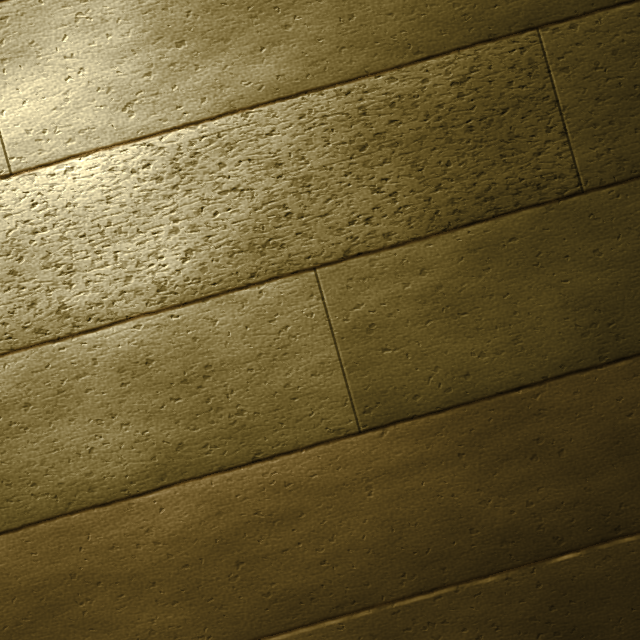
This texture is drawn by a Shadertoy shader. Its source:

```glsl
// Worn, pitted wooden floor boards running diagonally under a raking lamp glow.
// Boards come from a rotated row grid with shifted end joints; two scales of pits
// and stretched gradient noise form a height field embossed toward the lamp.

#define TILT 0.272            // angle of the boards, radians
#define BOARD_WIDTH 0.2676
#define BOARD_LENGTH 2.25
#define ROW_ORIGIN 0.1606     // offset of row zero across the boards
#define SEAM_HALF 0.0030
#define PIT_CELL vec2(0.024, 0.0165)
#define LAMP_POS vec2(0.06, 0.77)
#define LAMP_LEVEL 0.96
#define LAMP_FALLOFF 1.58
#define EMBOSS 0.36

vec2 hash2(vec2 p) {
    vec3 q = fract(p.xyx * vec3(0.1031, 0.1030, 0.0973));
    q += dot(q, q.yzx + 33.33);
    return fract((q.xx + q.yz) * q.zy);
}

float cornerSlope(vec2 id, vec2 offset) {
    float a = 6.2832 * hash2(id).x;
    return dot(vec2(cos(a), sin(a)), offset);
}

float gradientNoise(vec2 p) {
    vec2 i = floor(p), f = p - i, e = vec2(1.0, 0.0);
    vec2 w = f * f * f * (f * (f * 6.0 - 15.0) + 10.0);
    float low = mix(cornerSlope(i, f), cornerSlope(i + e, f - e), w.x);
    float high = mix(cornerSlope(i + e.yx, f - e.yx), cornerSlope(i + 1.0, f - 1.0), w.x);
    return 1.4 * mix(low, high, w.y);
}

// Depth of randomly placed, ragged pits
float pitDepth(vec2 p, float wear) {
    vec2 q = p / PIT_CELL;
    q += 0.28 * vec2(gradientNoise(q * 2.6), gradientNoise(q * 2.6 + 19.0));
    vec2 cell = floor(q);
    float depth = 0.0;
    for (int y = -1; y <= 1; y++)
    for (int x = -1; x <= 1; x++) {
        vec2 id = cell + vec2(x, y);
        vec2 pick = hash2(id + 57.0);
        float radius = mix(0.13, 0.37, pick.y * pick.y) + 0.06 * wear;
        float d = length(q - id - hash2(id)) / radius;
        float present = step(pick.x, mix(0.35, 0.9, wear));
        float strength = mix(0.4, 1.0, fract(pick.y * 7.3));
        depth = max(depth, present * strength * (1.0 - smoothstep(0.35, 1.15, d)));
    }
    return depth;
}

// Height of the wood: large pits, small flecks, torn fibres, fine grain
float woodHeight(vec2 p, float wear) {
    float flecks = pitDepth(p * vec2(1.5, 2.1) + 7.0, 0.3 + 0.7 * wear);
    float torn = smoothstep(0.12, 0.5, gradientNoise(p * vec2(52.0, 190.0)));
    float fine = gradientNoise(p * vec2(110.0, 300.0) + 31.0);
    return 0.15 * fine - pitDepth(p, wear) - mix(0.35, 0.6, wear) * flecks
         - mix(0.14, 0.5, wear) * torn;
}

// Olive brown shadows rising to a pale cream sheen
vec3 woodColour(float level) {
    float sheen = smoothstep(0.3, 0.8, level);
    return level * mix(vec3(1.0, 0.825, 0.34), vec3(1.0, 0.94, 0.75), sheen);
}

void mainImage(out vec4 fragColor, in vec2 fragCoord) {
    vec2 uv = fragCoord / iResolution.y;
    float pixel = 1.0 / iResolution.y;
    float c = cos(TILT), s = sin(TILT);
    vec2 p = vec2(c * uv.x + s * uv.y, c * uv.y - s * uv.x);

    // Board layout: wavering row seams and one end joint per board length
    float waver = 0.0014 * gradientNoise(vec2(p.x * 11.0, 0.5))
                + 0.0008 * gradientNoise(vec2(p.x * 60.0, 4.5));
    float rowPos = (p.y - ROW_ORIGIN + waver) / BOARD_WIDTH;
    float row = floor(rowPos), seamId = floor(rowPos + 0.5);
    float seam = (rowPos - seamId) * BOARD_WIDTH;
    float joint = 0.632 + row * (1.0805 - 0.6445 * row);
    float boardPos = (p.x - joint) / BOARD_LENGTH;
    float board = floor(boardPos);
    float end = (boardPos - floor(boardPos + 0.5)) * BOARD_LENGTH;

    // Surface relief, strongest on one row and calmer on alternate boards
    float wear = exp(-0.95 * abs(row - 1.0)) * (board < 0.0 ? 1.0 : 0.5);
    vec2 grain = p + vec2(row, board) * vec2(3.7, 5.3) + 20.0;
    vec2 toLamp = vec2(-0.0008, 0.0014);
    float height = woodHeight(grain, wear);
    float relief = woodHeight(grain - toLamp, wear) - woodHeight(grain + toLamp, wear);
    relief *= relief > 0.0 ? 1.2 : 0.9;

    // Lamp glow with soft mottling and rounded board edges
    float lampDist = length(uv - LAMP_POS);
    float level = 0.01 + LAMP_LEVEL * exp(-LAMP_FALLOFF * sqrt(lampDist * lampDist + 0.006));
    level *= 1.0 + 0.16 * gradientNoise(grain * vec2(4.0, 9.0));
    level *= 1.0 + 0.10 * gradientNoise(grain * vec2(14.0, 40.0));
    level *= 1.0 + 0.12 * gradientNoise(uv * 210.0);
    float above = rowPos - row;
    level *= 1.0 - 0.20 * exp(-above * 10.0) + 0.08 * exp(-(1.0 - above) * 8.0);
    level *= max(0.3, 1.0 + EMBOSS * relief + mix(0.15, 0.36, wear) * (height + 0.25));

    // Dark seams with a lit arris; the lowest seam catches more light
    float soft = 0.0012 + pixel;
    float broken = gradientNoise(p.xx * vec2(22.0, 9.0));
    float gap = 1.0 - smoothstep(SEAM_HALF - soft, SEAM_HALF + soft, abs(seam));
    float rim = 1.0 - smoothstep(0.0008, 0.0008 + 1.5 * soft, abs(seam + 0.0062));
    float exposed = step(seamId, -0.5);
    level *= 1.0 - (mix(0.62, 0.35, exposed) + 0.2 * broken) * gap;
    level += rim * mix(0.04, 0.14, exposed) * max(0.0, 0.7 + 1.6 * broken);

    // End joints: a bright sliver beside a dark crack
    float crack = 1.0 - smoothstep(0.0006, 0.0006 + soft, abs(end + 0.0026));
    float sliver = 1.0 - smoothstep(0.0004, 0.0004 + soft, abs(end - 0.0008));
    float chip = 0.75 + 0.7 * gradientNoise(p.yy * vec2(35.0, 17.0));
    level = level * (1.0 - 0.5 * crack) + 0.11 * chip * sliver * (1.0 - gap);

    // Lower rows are slightly browner; gaps hold warm dust
    vec3 tint = mix(vec3(0.99, 0.99, 0.98), vec3(1.01, 0.965, 0.95), step(row, -0.5));
    tint = mix(tint, vec3(1.08, 0.92, 0.75), 0.7 * gap);
    fragColor = vec4(clamp(woodColour(level) * tint, 0.0, 1.0), 1.0);
}
```
